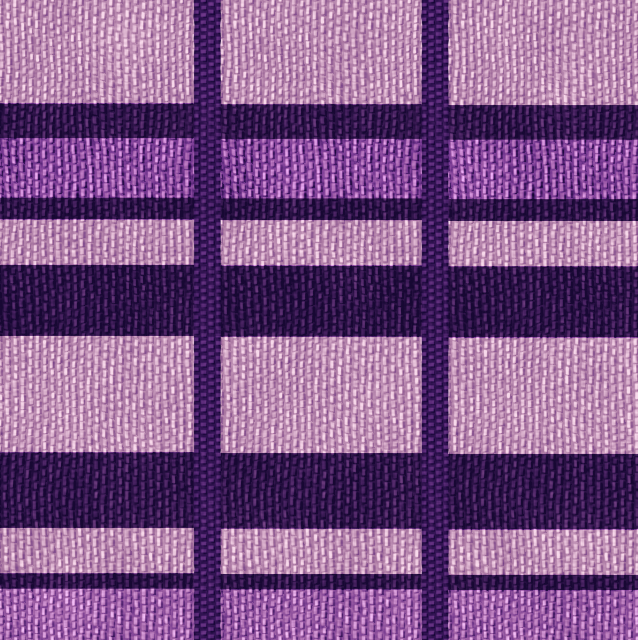
Reproduce this texture procedurally as a Shadertoy shader.

```glsl
// Woven purple cloth: pale, violet and dark horizontal bands crossed by narrow
// repeating dark ribbons. Staggered thread strokes, bent and mottled by gradient
// noise, give a brightness that is coloured through one shared purple ramp.

const float REPEAT_WIDTH = 0.357;
const float RIBBON_CENTER = 0.325;
const float RIBBON_HALF = 0.0585;   // as a fraction of one repeat
const vec2 CLOTH_THREADS = vec2(30.0, 74.0);
const vec2 RIBBON_THREADS = vec2(30.0, 86.0);

// Band limits from bottom to top, and the brightness between them.
const float BAND_EDGE[10] = float[10](
    0.079, 0.103, 0.174, 0.292, 0.474, 0.585, 0.656, 0.690, 0.783, 0.837);
const float BAND_TONE[11] = float[11](
    0.57, 0.09, 0.71, 0.11, 0.72, 0.09, 0.71, 0.09, 0.48, 0.11, 0.71);

const vec3 PURPLE_RAMP[6] = vec3[6](
    vec3(0.09, 0.03, 0.20), vec3(0.28, 0.13, 0.38), vec3(0.50, 0.29, 0.55),
    vec3(0.66, 0.46, 0.63), vec3(0.82, 0.65, 0.77), vec3(0.97, 0.85, 0.92));

vec2 hash2(vec2 p) {
    vec3 h = fract(p.xyx * vec3(0.1031, 0.1030, 0.0973));
    h += dot(h, h.yzx + 33.33);
    return fract((h.xx + h.yz) * h.zy);
}

float cornerSlope(vec2 corner, vec2 offset) {
    return dot(hash2(corner) * 2.0 - 1.0, offset);
}

float gradientNoise(vec2 p) {
    vec2 i = floor(p), f = fract(p);
    vec2 s = f * f * f * (f * (f * 6.0 - 15.0) + 10.0);
    vec2 e = vec2(1.0, 0.0);
    float low = mix(cornerSlope(i, f), cornerSlope(i + e, f - e), s.x);
    float high = mix(cornerSlope(i + e.yx, f - e.yx),
                     cornerSlope(i + 1.0, f - 1.0), s.x);
    return mix(low, high, s.y);
}

vec3 purpleRamp(float tone) {
    float t = clamp(tone, 0.0, 1.0) * 5.0;
    vec3 color = PURPLE_RAMP[0];
    for (int i = 1; i < 6; i++)
        color = mix(color, PURPLE_RAMP[i], clamp(t - float(i - 1), 0.0, 1.0));
    return color;
}

// Soft rounded stroke centred on the origin.
float stroke(vec2 p, vec2 halfSize, float blur) {
    float d = length(max(abs(p) - halfSize, 0.0));
    return 1.0 - smoothstep(0.0, blur, d);
}

// Staggered raised threads with a shadow beside each; about -1 to 1.
float weave(vec2 p, vec2 halfSize, float blur, float wear) {
    float column = floor(p.x);
    p.y += 0.5 * mod(column, 2.0) + wear * 0.3 * hash2(vec2(column, 7.0)).x;
    vec2 random = hash2(floor(p) + 17.0);
    vec2 local = fract(p) - 0.5;
    local.x += (random.x - 0.5) * 0.22 * wear;
    vec2 size = halfSize * mix(vec2(1.0), 0.65 + 0.6 * random.yx, wear);
    float lit = stroke(local, size, blur) * (1.0 - 0.45 * wear * random.y);
    float shade = stroke(local - vec2(0.3, -0.16), size, blur);
    return mix(-0.25 - 0.65 * shade, 1.15, lit);
}

float bandTone(float y, float blur) {
    float tone = BAND_TONE[0];
    for (int i = 0; i < 10; i++)
        tone = mix(tone, BAND_TONE[i + 1],
                   smoothstep(-blur, blur, y - BAND_EDGE[i]));
    return tone;
}

void mainImage(out vec4 fragColor, in vec2 fragCoord) {
    vec2 uv = fragCoord / iResolution.xy;
    float pixel = 1.0 / iResolution.y;

    // Repeats begin at the ribbon centre, which hides their joins.
    float u = (uv.x - RIBBON_CENTER) / REPEAT_WIDTH;
    float tile = floor(u);
    vec2 cell = vec2(fract(u), uv.y);
    float side = cell.x - step(0.5, cell.x);
    float tone = bandTone(uv.y + 0.0012 * tile, 0.6 * pixel);
    float isDark = 1.0 - smoothstep(0.15, 0.4, tone);
    float isViolet = (1.0 - isDark) * (1.0 - smoothstep(0.5, 0.7, tone));

    // Cloth: bent rows, fine fibres and broad fading.
    vec2 bend = vec2(gradientNoise(cell * vec2(3.0, 7.0)),
                     gradientNoise(cell * vec2(3.0, 5.0) + 31.0));
    vec2 threads = cell * CLOTH_THREADS + bend * vec2(0.8, 1.8);
    threads.y += 2.0 * cell.x;
    float cloth = weave(threads, vec2(0.11, 0.28), 0.24, 1.0);
    float fibre = gradientNoise(cell * vec2(45.0, 190.0))
                + gradientNoise(cell * vec2(75.0, 70.0) + 9.0);
    float fading = gradientNoise(cell * vec2(4.0, 9.0) + 3.0 * tile);
    float amplitude = mix(mix(0.24, 0.34, isViolet), 0.16, isDark);
    float clothTone = tone + amplitude * (cloth + 0.65 * fibre + 0.3 * fading);
    vec3 color = purpleRamp(clothTone);
    color *= mix(vec3(1.0), vec3(0.97, 0.82, 1.07), isViolet);

    // Ribbon: closely packed beads, darkest along its selvedge.
    vec2 beads = vec2(side, uv.y) * RIBBON_THREADS;
    beads.y += 0.3 * bend.y;
    float bead = weave(beads, vec2(0.23, 0.12), 0.26, 0.35);
    float selvedge = smoothstep(0.75, 1.0, abs(side) / RIBBON_HALF);
    float ribbonTone = 0.14 + 0.15 * bead + 0.07 * fibre - 0.07 * selvedge;
    vec3 ribbon = purpleRamp(ribbonTone) * vec3(1.0, 0.9, 1.08);
    ribbon = mix(ribbon, color, 0.2 * isDark);

    float edge = abs(side) - RIBBON_HALF + 0.004 * gradientNoise(uv.yy * 60.0);
    float blur = 0.7 / (iResolution.x * REPEAT_WIDTH);
    color = mix(ribbon, color, smoothstep(-blur, blur, edge));
    fragColor = vec4(color, 1.0);
}
```
